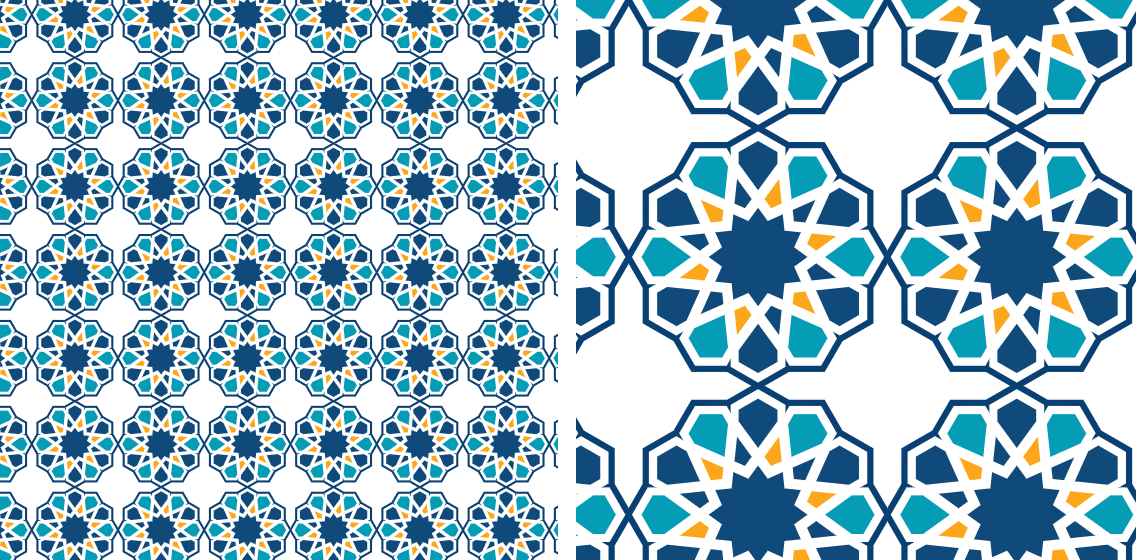
Left, the full canvas; right, a detail of the centre.
Give the GLSL for this pattern, as a Shadertoy shader.

```glsl
const float SECTOR = 0.5235988; // twelfth of a turn

float cover(float d, float pixel) {
    return clamp(0.5 - d / pixel, 0.0, 1.0);
}

// One rosette in a unit cell, centred on zero
vec3 rosette(vec2 p, float pixel) {
    vec3 white = vec3(1.0);
    vec3 navy = vec3(0.06, 0.29, 0.48);
    vec3 teal = vec3(0.02, 0.61, 0.715);
    vec3 gold = vec3(0.99, 0.65, 0.11);

    // Fold into one petal sector, mirrored on its axis
    float turn = atan(p.y, p.x) / SECTOR;
    float petalId = floor(turn + 0.5);
    float a = (turn - petalId) * SECTOR;
    vec2 q = length(p) * vec2(cos(a), abs(sin(a)));

    // Two straps cross on the petal axis
    vec2 v = q - vec2(0.225, 0.0);
    float outerArm = dot(v, vec2(-0.588, 0.809));
    float innerArm = dot(v, vec2(0.588, 0.809));
    float halfStrap = 0.020;
    float tip = dot(q, vec2(0.866, 0.5));

    // Scalloped outline around a white body
    vec3 col = mix(white, vec3(0.03, 0.25, 0.455), cover(tip - 0.446, pixel));
    float body = max(tip - 0.422, q.y - 0.106);
    col = mix(col, white, cover(body, pixel));

    // Petals, alternating in colour
    float petal = max(max(outerArm + halfStrap, q.y - 0.075), tip - 0.39);
    vec3 petalColor = mod(petalId, 2.0) < 0.5 ? teal : navy;
    col = mix(col, petalColor, cover(petal, pixel));

    // Kites between petals, alternating in colour
    float kite = halfStrap - min(outerArm, innerArm);
    vec3 kiteColor = mod(floor(turn), 2.0) < 0.5 ? gold : navy;
    col = mix(col, kiteColor, cover(kite, pixel));

    // Central star
    return mix(col, navy, cover(innerArm + halfStrap, pixel));
}

void mainImage(out vec4 fragColor, in vec2 fragCoord) {
    vec2 uv = fragCoord / iResolution.xy;
    vec2 period = vec2(0.1540, 0.1534);
    vec2 cell = fract((uv - vec2(0.4417, 0.5137)) / period + 0.5) - 0.5;
    float pixel = 1.0 / (iResolution.y * period.y);
    vec3 col = rosette(cell, pixel);

    // Blank strip along the right edge
    col = mix(col, vec3(1.0), cover((0.9965 - uv.x) * iResolution.x, 1.0));
    fragColor = vec4(col, 1.0);
}
```
